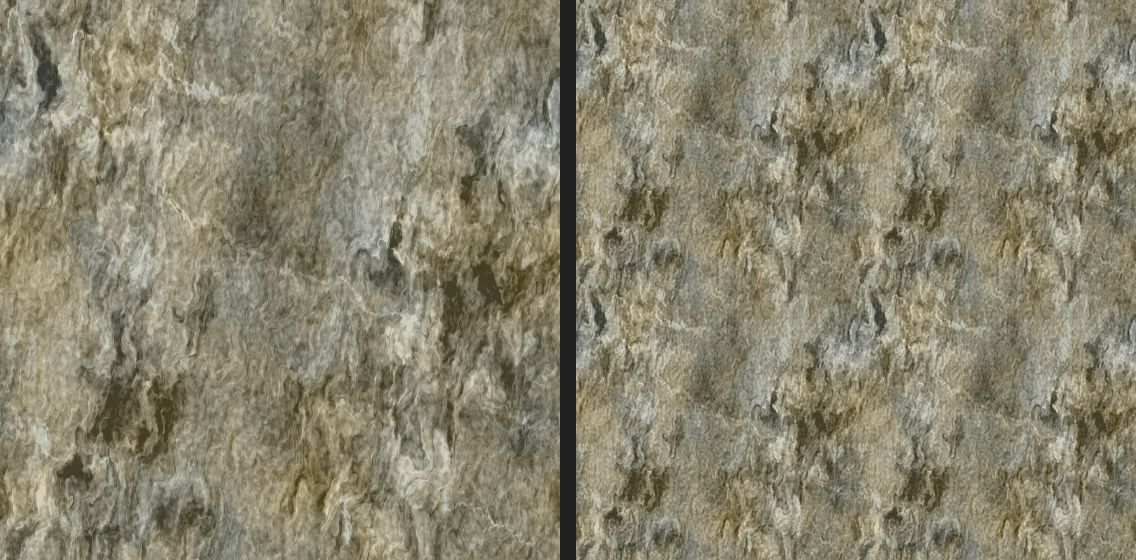
Left: one tile. Right: repeated 2 by 2.
Write a Shadertoy shader that draws this texture.

```glsl
#define DARK vec3(0.38, 0.36, 0.27)
#define LIGHT vec3(0.75, 0.73, 0.65)
#define WARM_SHIFT vec3(0.012, 0.0, -0.022)
#define CHALK vec3(0.75, 0.78, 0.75)
#define MEAN_TONE 0.46
#define CONTRAST 0.35
#define RAGGED vec2(0.007, 0.012)
#define STREAKS vec2(25.0, 9.0)
#define FIBRES vec2(64.0, 18.0)
#define GRAINS vec2(110.0, 72.0)
#define LIGHT_STEP vec2(-0.0025, 0.0025)

// Integer hash giving a gradient with both parts in -1..1
vec2 hashGradient(vec2 cell, float seed) {
    uvec3 v = uvec3(cell, seed) * 1664525u + 1013904223u;
    v.x += v.y * v.z; v.y += v.z * v.x; v.z += v.x * v.y;
    v ^= v >> 16u;
    v.x += v.y * v.z; v.y += v.z * v.x;
    return vec2(v.xy >> 8u) / 8388608.0 - 1.0;
}

// Wraps a lattice cell, undoing the sideways slip of a sheared lattice
vec2 cornerGradient(vec2 cell, vec2 period, float shear, float seed) {
    cell.x -= shear * floor(cell.y / period.y);
    return hashGradient(mod(cell, period), seed);
}

// Tiling gradient noise with a standard deviation near one
float noise(vec2 uv, vec2 period, float shear, float seed) {
    vec2 p = uv * period + vec2(shear * uv.y, 0.0);
    vec2 cell = floor(p), f = p - cell;
    vec2 w = f * f * f * (f * (f * 6.0 - 15.0) + 10.0);
    vec2 e = vec2(1.0, 0.0);
    float a = dot(cornerGradient(cell, period, shear, seed), f);
    float b = dot(cornerGradient(cell + e.xy, period, shear, seed), f - e.xy);
    float c = dot(cornerGradient(cell + e.yx, period, shear, seed), f - e.yx);
    float d = dot(cornerGradient(cell + e.xx, period, shear, seed), f - e.xx);
    return 5.8 * mix(mix(a, b, w.x), mix(c, d, w.x), w.y);
}

// Octave sum, normalised to keep the same deviation
float fbm(vec2 uv, vec2 period, float shear, int octaves, float seed) {
    float sum = 0.0, power = 0.0, amp = 1.0;
    for (int i = 0; i < octaves; i++) {
        sum += amp * noise(uv, period, shear, seed + float(i));
        power += amp * amp;
        amp *= 0.58;
        period *= 2.0;
        shear *= 2.0;
    }
    return sum / sqrt(power);
}

float relief(vec2 uv) {
    return fbm(uv, vec2(58.0, 32.0), -14.0, 3, 70.0);
}

void mainImage(out vec4 fragColor, in vec2 fragCoord) {
    vec2 uv = fragCoord / iResolution.xy;

    // Ragged edges from a warped domain
    vec2 warp = RAGGED * vec2(fbm(uv, vec2(13.0, 8.0), 0.0, 5, 1.0),
                              fbm(uv, vec2(17.0, 9.0), 0.0, 5, 11.0));
    vec2 p = uv + warp;

    // Broad stains, and where the surface is rough or worn smooth
    float stain = fbm(p, vec2(5.0, 3.0), 0.0, 4, 20.0);
    float rough = smoothstep(-1.0, 0.7, fbm(p, vec2(3.0, 2.0), 0.0, 3, 30.0));

    // Upright flakes with firm edges, and dark hollows between them
    float streak = fbm(p, STREAKS, -4.0, 4, 40.0);
    float flakes = 1.25 * tanh(1.2 * streak);
    float hollow = smoothstep(0.7, 1.5,
        fbm(p, vec2(9.0, 5.0), -1.0, 4, 50.0) - 0.4 * streak) * mix(0.3, 1.0, rough);

    // Pale slanting veins, broken into stretches
    float vein = fbm(p, vec2(3.0, 2.0), 5.0, 4, 60.0);
    float stretch = fbm(p, vec2(4.0, 3.0), 0.0, 3, 65.0);
    float pale = smoothstep(0.45, 0.05, abs(vein)) * smoothstep(0.0, 1.0, stretch);

    // Fine texture and side lighting
    float fibre = fbm(uv + 0.6 * warp, FIBRES, -10.0, 3, 80.0);
    float grain = fbm(uv, GRAINS, 0.0, 2, 90.0);
    float shade = relief(p) - relief(p + LIGHT_STEP);

    float tone = 0.36 * stain
               + 0.60 * mix(0.25, 1.0, rough) * flakes
               + 0.33 * mix(0.5, 1.0, rough) * fibre
               + 0.24 * grain + 0.36 * shade
               - 1.1 * hollow + 1.1 * pale;
    float level = clamp(MEAN_TONE + CONTRAST * tone, -0.32, 1.22);
    vec3 color = mix(DARK, LIGHT, level);

    // Warm and cool drift, with chalky blooms on the palest parts
    color += WARM_SHIFT * fbm(p, vec2(4.0, 3.0), 0.0, 4, 100.0);
    float bloom = smoothstep(1.0, 1.8, fbm(p, vec2(10.0, 5.0), 0.0, 3, 110.0) + 0.7 * pale);
    color = mix(color, CHALK * (0.8 + 0.2 * level), 0.6 * bloom * smoothstep(0.5, 0.9, level));

    fragColor = vec4(color, 1.0);
}
```
